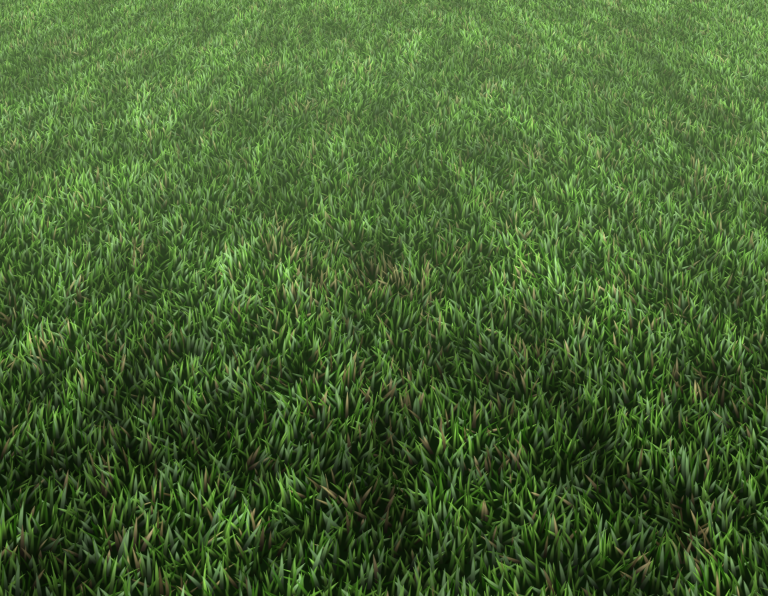
This texture is drawn by a WebGL 2 fragment shader. Its source:

```glsl
#version 300 es
precision highp float;
// A mown lawn receding into the distance, drawn blade by blade from far to near.

uniform vec2 u_resolution;
out vec4 fragColor;

const float PERSPECTIVE = 0.8;   // loss of scale per unit of height
const float ROW_STEP = 0.011;    // depth between rows of roots
const float CELL_WIDTH = 0.0125; // spacing of blades within a row
const int ROWS = 8;
const int REACH = 4;

vec3 hash3(vec2 p) {
    vec3 q = fract(vec3(p.xyx) * vec3(0.1031, 0.1030, 0.0973));
    q += dot(q, q.yxz + 33.33);
    return fract((q.xxy + q.yzz) * q.zyx);
}

float valueNoise(vec2 p) {
    vec2 cell = floor(p);
    vec2 f = fract(p);
    f = f * f * (3.0 - 2.0 * f);
    float low = mix(hash3(cell).x, hash3(cell + vec2(1.0, 0.0)).x, f.x);
    float high = mix(hash3(cell + vec2(0.0, 1.0)).x, hash3(cell + 1.0).x, f.x);
    return mix(low, high, f.y);
}

float fbm(vec2 p) {
    return 0.55 * valueNoise(p) + 0.3 * valueNoise(p * 2.1 + 7.3)
         + 0.15 * valueNoise(p * 4.3 + 19.1);
}

// Share of withered blades at a ground point: a central patch plus stray spots
float dryness(vec2 ground) {
    vec2 fromPatch = (ground - vec2(0.03, 0.69)) / vec2(0.16, 0.07);
    float patchy = fbm(ground * vec2(9.0, 12.0) + 40.0);
    float centre = exp(-dot(fromPatch, fromPatch)) * smoothstep(0.2, 0.55, patchy);
    return 0.05 + 0.6 * centre + 0.35 * smoothstep(0.6, 0.8, patchy);
}

vec3 bladeColor(vec3 rnd, float dry) {
    vec3 deep = vec3(0.10, 0.24, 0.03);
    vec3 fresh = vec3(0.44, 0.62, 0.25);
    vec3 bluish = vec3(0.42, 0.53, 0.38);
    vec3 straw = mix(vec3(0.32, 0.25, 0.17), vec3(0.66, 0.57, 0.42), rnd.x);
    vec3 green = mix(deep, fresh, rnd.x);
    green = mix(green, bluish, 0.8 * smoothstep(0.6, 0.95, rnd.y));
    return mix(green, straw, step(rnd.z, dry) * 0.8);
}

// Coverage in x, position along the blade in y
vec2 blade(vec2 q, float height, float lean, float halfWidth, float blur) {
    float t = q.y / height;
    float along = clamp(t, 0.0, 1.0);
    float bend = lean * along * (0.7 + 0.3 * along);
    float slope = lean * (0.7 + 0.6 * along) / height;
    float width = halfWidth * (1.0 - along * along * along);
    float d = (abs(q.x - bend) * inversesqrt(1.0 + slope * slope)) - width;
    float ends = smoothstep(-blur, blur, q.y) * smoothstep(blur, -blur, q.y - height);
    return vec2(smoothstep(blur, -blur, d) * ends, along);
}

// Paint one row of blades over the colour behind it
vec3 paintRow(vec3 color, vec2 p, float row, float pixel) {
    float offset = hash3(vec2(row + 90.0, 17.0)).x;
    float scale = exp(-PERSPECTIVE * row * ROW_STEP);
    float rowY = (1.0 - scale) / PERSPECTIVE;
    vec2 q = vec2(p.x, p.y - rowY) / scale;
    float cell = floor(q.x / CELL_WIDTH + offset);
    float blur = 1.05 * pixel / scale;

    for (int i = -REACH; i <= REACH; i++) {
        float id = cell + float(i);
        vec3 shape = hash3(vec2(id + 400.0, row + 60.0));
        vec3 tint = hash3(vec2(id + 913.0, row + 237.0));
        float rootX = (id + shape.x - offset) * CELL_WIDTH;
        vec2 ground = vec2(rootX, row * ROW_STEP);
        float clump = valueNoise(ground * vec2(24.0, 19.0) + 30.0);
        float sway = valueNoise(ground * 13.0 + 71.0) - 0.5;
        float side = 2.0 * shape.z - 1.0;
        float lean = 0.016 * side + 0.02 * side * side * side + 0.024 * sway;
        float height = mix(0.02, 0.07, shape.y) * mix(0.7, 1.1, clump);
        height *= 1.0 - 0.45 * side * side;
        float halfWidth = mix(0.0017, 0.004, tint.y);
        vec2 mark = blade(q - vec2(rootX, 0.0), height, lean, halfWidth, blur);
        float shade = mix(0.25, 1.15, smoothstep(0.0, 0.85, mark.y));
        shade *= mix(0.6, 1.4, clump);
        vec3 tone = bladeColor(tint, dryness(ground)) * shade;
        color = mix(color, tone, mark.x);
    }
    return color;
}

void main() {
    float pixel = 1.0 / u_resolution.y;
    vec2 p = gl_FragCoord.xy * pixel;
    p.x -= 0.5 * u_resolution.x * pixel;

    // Ground depth of this point
    float scale = 1.0 - PERSPECTIVE * p.y;
    float depth = -log(scale) / PERSPECTIVE;
    float firstRow = floor(depth / ROW_STEP) + 1.0;

    // Shadowed soil, then rows from far to near
    vec3 color = vec3(0.05, 0.11, 0.03);
    for (int i = 0; i < ROWS; i++) {
        color = paintRow(color, p, firstRow - float(i), pixel);
    }

    // Uneven growth, brighter distance and pale haze
    float far = smoothstep(0.15, 1.0, p.y);
    float mottle = fbm(vec2(p.x / scale, depth) * vec2(5.0, 7.0) + 11.0);
    color *= mix(0.87, 1.45, far) * mix(0.55, 1.45, mottle);
    color = mix(color, vec3(0.47, 0.59, 0.38), 0.54 * far);
    fragColor = vec4(color, 1.0);
}
```
